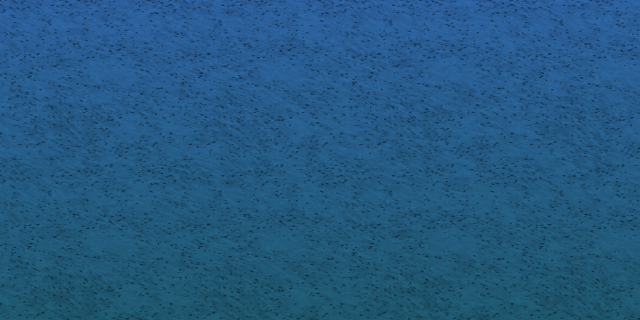
Give the GLSL for this texture, as a WebGL 2 fragment shader.

```glsl
#version 300 es
precision highp float;
// Blue-to-teal vertical gradient under a repeating tile of small dark flecks.
// Flecks are jittered tapered strokes in a hashed grid, thinned by patch noise;
// fine sloping streaks and grain roughen the ground between them.

#define TILE_SIZE 0.533
#define FLECK_CELLS 34.0
#define FLECK_LENGTH 0.0078
#define FLECK_WIDTH 0.0027
#define FLECK_DARKNESS 0.50
#define STREAK_CONTRAST 0.20
#define GRAIN_CONTRAST 0.08
#define PATCH_CONTRAST 0.05
#define TOP_COLOR vec3(0.172, 0.374, 0.615)
#define MIDDLE_COLOR vec3(0.144, 0.361, 0.526)
#define BOTTOM_COLOR vec3(0.117, 0.342, 0.432)

uniform vec2 u_resolution;
out vec4 outColor;

// Integer hash: two random values in 0..1 per cell and seed
vec2 hash2(vec2 cell, float seed) {
    uvec2 v = uvec2(ivec2(cell)) + uvec2(uint(seed) * 1013u, uint(seed) * 733u);
    v = v * 1664525u + 1013904223u;
    v.x += v.y * 1664525u;
    v.y += v.x * 1664525u;
    v ^= v >> 16u;
    v.x += v.y * 1664525u;
    v.y += v.x * 1664525u;
    v ^= v >> 16u;
    return vec2(v & 65535u) / 65535.0;
}

// Value noise that wraps after the given number of cells
float noise(vec2 p, vec2 period, float seed) {
    vec2 i = floor(p), f = fract(p);
    f = f * f * (3.0 - 2.0 * f);
    float a = hash2(mod(i, period), seed).x;
    float b = hash2(mod(i + vec2(1, 0), period), seed).x;
    float c = hash2(mod(i + vec2(0, 1), period), seed).x;
    float d = hash2(mod(i + vec2(1, 1), period), seed).x;
    return mix(mix(a, b, f.x), mix(c, d, f.x), f.y);
}

// Share of flecks across the tile, in ragged patches
float patchDensity(vec2 t) {
    float broad = noise(t * vec2(5, 7), vec2(5, 7), 1.0);
    float small = noise(t * vec2(11, 16), vec2(11, 16), 2.0);
    return smoothstep(0.2, 0.75, 0.5 * broad + 0.5 * small);
}

// Direction field shared by flecks and streaks
float swell(vec2 t) {
    return noise(t * vec2(3, 4), vec2(3, 4), 3.0);
}

// Darkest fleck covering this point, from one hashed layer
float flecks(vec2 t, float seed, float pixel) {
    vec2 g = t * FLECK_CELLS, home = floor(g);
    float cover = 0.0;
    for (int y = -1; y <= 1; y++) {
        for (int x = -1; x <= 1; x++) {
            vec2 cell = home + vec2(x, y);
            vec2 id = mod(cell, vec2(FLECK_CELLS));
            vec2 center = cell + hash2(id, seed);
            vec2 shape = hash2(id, seed + 1.0);
            vec2 fate = hash2(id, seed + 2.0);
            vec2 at = center / FLECK_CELLS;
            float present = step(fate.x, 0.12 + 0.68 * patchDensity(at));
            float angle = mix(-0.75, 0.4, swell(at)) + 0.7 * (shape.x - 0.5);
            float c = cos(angle), s = sin(angle);
            vec2 q = mat2(c, -s, s, c) * (g - center) * TILE_SIZE / FLECK_CELLS;
            // Tapered ends: radial falloff in stretched space
            vec2 radius = vec2(FLECK_LENGTH, FLECK_WIDTH) * mix(vec2(0.4, 0.7), vec2(1.0), shape.y);
            float reach = length(q / (radius + 0.3 * pixel));
            float ink = 1.0 - smoothstep(0.25, 1.1, reach);
            cover = max(cover, ink * present * mix(0.25, 1.0, fate.y * fate.y));
        }
    }
    return cover;
}

void main() {
    vec2 uv = gl_FragCoord.xy / u_resolution.y;
    float pixel = 1.0 / u_resolution.y;
    vec2 t = uv / TILE_SIZE;

    // Vertical gradient
    vec3 color = mix(BOTTOM_COLOR, MIDDLE_COLOR, min(uv.y * 2.0, 1.0));
    color = mix(color, TOP_COLOR, max(uv.y * 2.0 - 1.0, 0.0));

    // Streaks, patches and grain
    float density = patchDensity(t);
    vec2 sloped = vec2(26.0 * t.x, 84.0 * t.y + 24.0 * t.x + 10.0 * swell(t));
    float streak = noise(sloped, vec2(26, 84), 4.0) - 0.5;
    float grain = noise(t * vec2(90, 130), vec2(90, 130), 5.0) - 0.5;
    color *= 1.0 + STREAK_CONTRAST * streak * mix(0.4, 1.0, density);
    color *= 1.0 + GRAIN_CONTRAST * grain + PATCH_CONTRAST * (0.5 - density);

    // Two layers of flecks, the second fainter
    float bold = flecks(t, 10.0, pixel);
    float faint = flecks(t + 0.37 / FLECK_CELLS, 20.0, pixel);
    float dark = max(bold, 0.8 * faint);
    color *= 1.0 - FLECK_DARKNESS * dark * vec3(1.0, 0.92, 0.92);
    outColor = vec4(color, 1.0);
}
```
